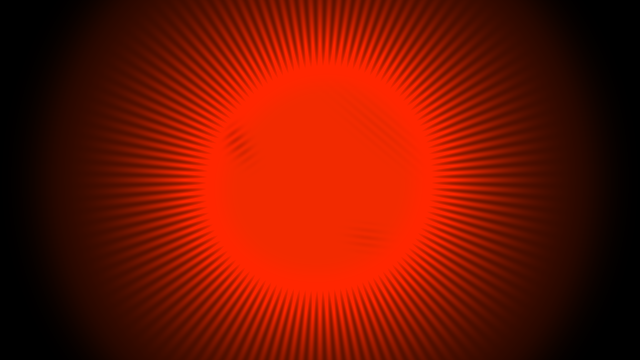
Give the GLSL for this background, as a Shadertoy shader.

```glsl
// A glowing red disc with fine radial rays fading into black.

const float RAY_COUNT = 120.0;
const vec3 DISC_RED = vec3(0.95, 0.165, 0.0);

// Layered sines that make the rim slightly uneven.
float rimWobble(float angle) {
    return 0.008 * cos(2.0 * angle + 1.6) + 0.005 * sin(3.0 * angle + 0.5);
}

// Brightness falls with the inverse of the distance, reaching zero near the sides.
float halo(float radius) {
    float falloff = max(0.5 / max(radius, 0.1) - 0.53, 0.0);
    return falloff * (1.0 - smoothstep(0.72, 0.91, radius));
}

// Angular light and dark bands, strongest just outside the rim.
float rays(float angle, float radius) {
    float strength = 0.27 * smoothstep(0.27, 0.39, radius)
                   * (1.0 - smoothstep(0.42, 0.72, radius));
    return 1.0 + strength * cos(RAY_COUNT * angle);
}

// A soft elliptical patch of parallel streaks.
float streaks(vec2 p, vec2 center, vec2 size, float tilt, float frequency) {
    vec2 d = p - center;
    float c = cos(tilt), s = sin(tilt);
    vec2 q = vec2(c * d.x + s * d.y, c * d.y - s * d.x);
    float mask = exp(-dot(q / size, q / size));
    return mask * (0.5 + 0.5 * cos(frequency * q.y));
}

void mainImage(out vec4 fragColor, in vec2 fragCoord) {
    vec2 p = (fragCoord - 0.5 * iResolution.xy) / iResolution.y;
    float angle = atan(p.y, p.x);
    float radius = length(p);
    float wobble = rimWobble(angle);

    // Halo and rays, saturating inside the rim
    float rimRadius = radius + wobble * (1.0 - smoothstep(0.3, 0.5, radius));
    float light = clamp(halo(rimRadius) * rays(angle, rimRadius), 0.0, 1.0);
    vec3 color = light * vec3(1.0, mix(0.2, 0.15, light), 0.0);

    // Slightly duller interior
    float inside = 1.0 - smoothstep(0.22, 0.30, radius + wobble);
    color = mix(color, DISC_RED, inside);

    // Faint streaked shadows near the disc edge
    float shade = 0.20 * streaks(p, vec2(-0.235, 0.11), vec2(0.030, 0.060), 0.6, 300.0)
                + 0.05 * streaks(p, vec2(0.17, 0.14), vec2(0.13, 0.05), -0.7, 300.0)
                + 0.07 * streaks(p, vec2(0.13, -0.16), vec2(0.05, 0.035), -0.12, 300.0);
    color *= 1.0 - shade * (1.0 - smoothstep(0.27, 0.31, radius));

    fragColor = vec4(color, 1.0);
}
```
